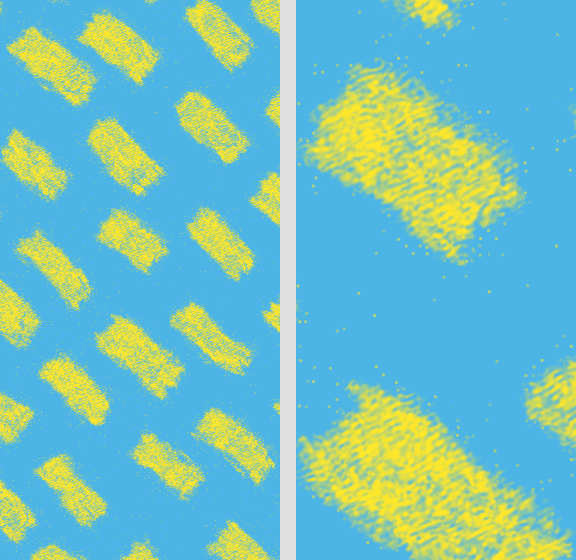
Left, the full canvas; right, a detail of the centre.
A Shadertoy shader for this pattern:

```glsl
// Scattered dry-brush dabs of yellow on flat blue, all leaning down to the right.
// A jittered lattice turned to the brush direction places the dabs; each dab is a
// rounded box with ragged edges and worn patches, broken up by fine grain and specks.

#define SKY vec3(0.30, 0.71, 0.90)
#define YELLOW vec3(1.0, 0.905, 0.16)
#define BRUSH_ANGLE -0.76
#define SPACING vec2(0.43, 0.25)
#define HALF_MIN vec2(0.124, 0.064)
#define HALF_MAX vec2(0.182, 0.080)
#define GRAIN_SCALE vec2(165.0, 215.0)
#define GRAIN_SOFTNESS 0.5
#define INK 0.72
#define SPECK_CELL 0.009
#define SPECK_RADIUS 0.0019
#define SPECK_CHANCE 0.018

float hash(vec2 p) {
    return fract(sin(dot(p, vec2(127.1, 311.7))) * 43758.5453);
}

vec2 hash2(vec2 p) {
    return vec2(hash(p), hash(p + 17.3));
}

float noise(vec2 p) {
    vec2 i = floor(p), f = fract(p);
    f = f * f * (3.0 - 2.0 * f);
    return mix(mix(hash(i), hash(i + vec2(1, 0)), f.x),
               mix(hash(i + vec2(0, 1)), hash(i + vec2(1, 1)), f.x), f.y);
}

vec2 rotate(vec2 p, float a) {
    float c = cos(a), s = sin(a);
    return vec2(c * p.x + s * p.y, c * p.y - s * p.x);
}

float roundedBox(vec2 p, vec2 halfSize, float radius) {
    vec2 d = abs(p) - halfSize + radius;
    return length(max(d, 0.0)) + min(max(d.x, d.y), 0.0) - radius;
}

// One dab: x = paint density, y = halo of stray specks around it
vec2 dab(vec2 p, vec2 id) {
    vec2 seed = hash2(id + 5.1) * 60.0;
    p = rotate(p, (hash(id + 2.7) - 0.5) * 0.28);
    p.y += (hash(id + 8.9) - 0.4) * 1.4 * p.x * p.x;

    vec2 halfSize = mix(HALF_MIN, HALF_MAX, hash2(id + 3.3));
    float d = roundedBox(p, halfSize, 0.035);
    d += (noise(p * vec2(16.0, 48.0) + seed) - 0.5) * 0.03;
    d += (noise(p * 75.0 + seed) - 0.5) * 0.008;
    float body = 1.0 - smoothstep(-0.028, 0.028, d);

    // Worn arcs and patches, strongest toward the lifted end
    float patches = noise(p * vec2(22.0, 28.0) + seed.yx);
    float arcs = 1.0 - smoothstep(0.0, 0.12, abs(patches - 0.5));
    float lifted = smoothstep(0.0, 0.12, p.x);
    float wear = 0.28 * arcs * lifted + 0.12 * smoothstep(0.5, 0.9, patches);

    // Streaks left by the bristles
    wear += 0.16 * (noise(p * vec2(20.0, 62.0) + seed + 7.0) - 0.5);

    return vec2(body * (1.0 - wear), 1.0 - smoothstep(0.0, 0.04, d));
}

// Strongest dab among the neighbouring cells of the turned lattice
vec2 dabs(vec2 p) {
    vec2 q = rotate(p, BRUSH_ANGLE);
    vec2 paint = vec2(0.0);
    float row0 = floor(q.y / SPACING.y);
    for (int j = -1; j <= 1; j++) {
        float row = row0 + float(j);
        float shift = row * 0.38 + 0.3 * hash(vec2(row, 4.0));
        float column0 = floor(q.x / SPACING.x - shift);
        for (int i = -1; i <= 1; i++) {
            vec2 id = vec2(column0 + float(i), row);
            vec2 jitter = (hash2(id) - 0.5) * vec2(0.15, 0.32);
            vec2 center = (id + vec2(shift, 0.0) + 0.5 + jitter) * SPACING;
            paint = max(paint, dab(q - center, id));
        }
    }
    return paint;
}

// Fine tooth of the paper: wavy ripples under two sizes of noise
float grain(vec2 p) {
    p += 0.008 * vec2(noise(p * 32.0), noise(p * 32.0 + 9.0));
    vec2 q = rotate(p, 0.45);
    float ripple = 0.5 + 0.5 * sin(q.y * 700.0 + 3.0 * noise(q * 60.0));
    return 0.56 * noise(q * GRAIN_SCALE) + 0.28 * noise(q * 260.0 + 31.0) + 0.16 * ripple;
}

// Tiny isolated dots, denser around the dabs
float specks(vec2 p, float halo, float pixel) {
    vec2 id = floor(p / SPECK_CELL);
    vec2 center = (id + 0.3 + 0.4 * hash2(id + 1.9)) * SPECK_CELL;
    float present = step(hash(id + 6.2), SPECK_CHANCE + 0.22 * halo);
    float dotMask = 1.0 - smoothstep(SPECK_RADIUS - 0.6 * pixel,
                                     SPECK_RADIUS + 0.6 * pixel, distance(p, center));
    return present * dotMask * mix(0.25, 0.6, hash(id + 11.4));
}

void mainImage(out vec4 fragColor, in vec2 fragCoord) {
    vec2 p = fragCoord / iResolution.x;
    vec2 paint = dabs(p);

    float clumps = 0.16 * (noise(p * 38.0 + 3.0) - 0.5);
    float density = mix(-0.48, INK + clumps, paint.x);
    float cover = smoothstep(-GRAIN_SOFTNESS, GRAIN_SOFTNESS, density - grain(p));
    cover = max(cover, specks(p, paint.y, 1.0 / iResolution.x));

    fragColor = vec4(mix(SKY, YELLOW, cover), 1.0);
}
```
